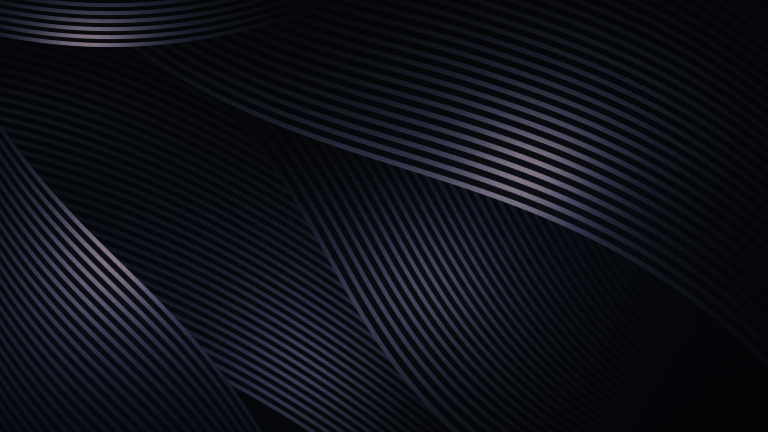
Reproduce this background procedurally as a Shadertoy shader.

```glsl
// Dark backdrop of overlapping curved panels ruled with softly lit parallel stripes.

// Cell hash without sine
float hash(vec2 p) {
    vec3 q = fract(vec3(p.xyx) * 0.1031);
    q += dot(q, q.yzx + 33.33);
    return fract((q.x + q.y) * q.z);
}

// Soft elliptical spot of light
float glow(vec2 p, vec2 center, vec2 radius) {
    vec2 d = (p - center) / radius;
    return exp(-dot(d, d));
}

// Cubic a + b t + c t^2 + d t^3
float cubic(float t, vec4 k) {
    return k.x + t * (k.y + t * (k.z + t * k.w));
}

// Drift of the lines along their panel, growing with depth up to a limit
float drift(float depth, float limit, float rate) {
    return limit * (1.0 - exp(-rate * max(depth, 0.0)));
}

// Ruled lines, one per unit of rank, starting at the panel edge (rank 0)
float stripes(float rank, float width) {
    float f = rank + 0.5 - 0.5 * width;
    float aa = max(0.6 * fwidth(f), 0.02);
    float d = abs(fract(f) - 0.5);
    return (1.0 - smoothstep(0.5 * width - aa, 0.5 * width + aa, d)) * step(0.0, f);
}

// Navy in the shade, warm silver in the light
vec3 sheen(float light) {
    return vec3(0.28, 0.315, 0.46) * light + vec3(0.31, 0.19, 0.07) * light * light * light;
}

// Lays one panel over the colour below it
vec3 panel(vec3 below, float rank, float width, float light, vec3 base) {
    float cover = smoothstep(-0.05, 0.05, rank);
    vec3 fill = base + sheen(light) * 0.06;
    return mix(below, fill, cover) + sheen(light) * stripes(rank, width);
}

void mainImage(out vec4 fragColor, in vec2 fragCoord) {
    // Height is one unit, y runs down from the top edge
    vec2 p = fragCoord / iResolution.xy;
    p = vec2(p.x * 16.0 / 9.0, 1.0 - p.y);

    // Near-black ground with a faint blue haze
    vec3 base = vec3(0.016, 0.019, 0.027)
        + vec3(0.002, 0.014, 0.027) * glow(p, vec2(1.15, 0.56), vec2(0.4, 0.22))
        + vec3(0.002, 0.009, 0.024) * glow(p, vec2(0.2, 0.85), vec2(0.6, 0.4));
    vec3 color = base;

    // Fine diagonal panel behind the others
    float rank = (cubic(p.x - 0.717, vec4(1.0, 0.65, 0.29, 0.0)) - p.y) / 0.0225;
    float light = 0.44 * glow(p, vec2(0.71, 0.86), vec2(0.22, 0.22))
        + 0.18 * glow(p, vec2(0.50, 0.65), vec2(0.50, 0.32))
        + 0.12 * glow(p, vec2(0.05, 0.28), vec2(0.35, 0.13));
    color = panel(color, rank, 0.46, light, base);

    // Steep centre panel, its lines leaning over towards the right
    vec4 steep = vec4(0.787, 0.56, 0.134, 1.1);
    float depth = p.x - cubic(p.y - 0.65, steep);
    rank = (p.x - cubic(p.y - 0.65 + drift(depth, 0.2, 2.5), steep)) / 0.0205;
    light = 0.32 * glow(p, vec2(1.01, 0.63), vec2(0.18, 0.17))
        + 0.27 * glow(p, vec2(0.98, 0.74), vec2(0.34, 0.29))
        + 0.22 * exp(-5.0 * abs(depth)) * glow(p, vec2(0.80, 0.68), vec2(0.3, 0.28));
    color = panel(color, rank, 0.43, light, base);

    // Lower left panel
    rank = (p.y - cubic(p.x - 0.28, vec4(0.608, 0.98, 0.0, 2.08))) / 0.032;
    light = 0.38 * glow(p, vec2(0.24, 0.61), vec2(0.16, 0.18))
        + 0.31 * glow(p, vec2(0.17, 0.67), vec2(0.36, 0.30))
        + 0.26 * exp(-0.2 * abs(rank)) * glow(p, vec2(0.28, 0.64), vec2(0.5, 0.6));
    color = panel(color, rank, 0.46, light, base);

    // Broad upper right panel, its lines sliding right as they rise
    vec4 sweep = vec4(0.411, 0.32, 0.063, 0.323);
    depth = cubic(p.x - 1.0, sweep) - p.y;
    rank = (cubic(p.x - 1.0 - drift(depth, 0.22, 1.5), sweep) - p.y)
        / mix(0.021, 0.0252, smoothstep(0.2, 1.1, p.x));
    light = 0.46 * glow(p, vec2(1.23, 0.40), vec2(0.17, 0.14))
        + 0.31 * glow(p, vec2(1.25, 0.30), vec2(0.36, 0.23))
        + 0.31 * exp(-10.0 * abs(depth)) * glow(p, vec2(0.98, 0.4), vec2(0.62, 0.6))
        + 0.07 * glow(p, vec2(1.1, 0.3), vec2(0.6, 0.4));
    color = panel(color, rank, 0.45, light, base);

    // Shallow bowl in the upper left corner
    rank = (cubic(p.x - 0.255, vec4(0.109, 0.0, -0.389, 0.0)) - p.y) / 0.0185;
    light = 0.52 * glow(p, vec2(0.20, 0.10), vec2(0.14, 0.07))
        + 0.38 * glow(p, vec2(0.23, 0.07), vec2(0.30, 0.12));
    color = panel(color, rank, 0.5, light, base);

    // Fine grain, stronger in the light
    float grain = hash(floor(p * 432.0)) - 0.5;
    fragColor = vec4(color * (1.0 + 0.14 * grain), 1.0);
}
```
